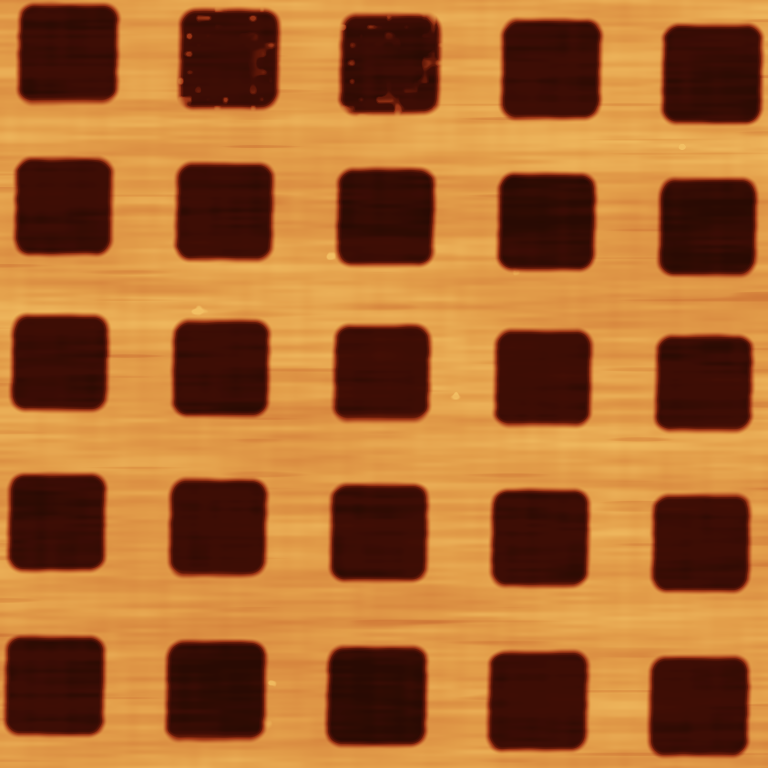
Write a WebGL 2 fragment shader that draws this pattern.

```glsl
#version 300 es
precision highp float;

uniform vec2 u_resolution;
out vec4 fragColor;

#define GRID_CENTER vec2(0.4974, 0.5143)
#define COLUMN_STEP vec2(0.2097, -0.0067)
#define ROW_STEP vec2(0.0043, 0.2057)
#define ROW_BEND vec2(0.0005, -0.0023)
#define PIT_HALF_SIZE 0.0612
#define PIT_CORNER 0.019
#define WALL_WIDTH 0.0065
#define FLOOR_LEVEL 0.15
#define TOP_LEVEL 0.895
#define SPECK_GRID 13.0
#define SPECK_CHANCE 0.05

float hash(vec2 p) {
    return fract(sin(dot(p, vec2(127.1, 311.7))) * 43758.5453);
}

float noise(vec2 p) {
    vec2 i = floor(p);
    vec2 f = fract(p);
    f = f * f * (3.0 - 2.0 * f);
    float low = mix(hash(i), hash(i + vec2(1.0, 0.0)), f.x);
    float high = mix(hash(i + vec2(0.0, 1.0)), hash(i + vec2(1.0, 1.0)), f.x);
    return mix(low, high, f.y);
}

float roundedBox(vec2 p, float halfSize, float radius) {
    vec2 q = abs(p) - halfSize + radius;
    return length(max(q, 0.0)) + min(max(q.x, q.y), 0.0) - radius;
}

// Height to colour: near black, rust, amber, pale gold
vec3 heatRamp(float h) {
    vec3 color = mix(vec3(0.11, 0.02, 0.005), vec3(0.16, 0.04, 0.01), smoothstep(0.0, 0.09, h));
    color = mix(color, vec3(0.24, 0.05, 0.02), smoothstep(0.09, 0.18, h));
    color = mix(color, vec3(0.37, 0.09, 0.03), smoothstep(0.18, 0.35, h));
    color = mix(color, vec3(0.63, 0.22, 0.09), smoothstep(0.35, 0.55, h));
    color = mix(color, vec3(0.83, 0.50, 0.23), clamp((h - 0.55) / 0.25, 0.0, 1.0));
    color = mix(color, vec3(0.89, 0.62, 0.29), clamp((h - 0.80) / 0.10, 0.0, 1.0));
    return mix(color, vec3(0.95, 0.75, 0.39), clamp((h - 0.90) / 0.10, 0.0, 1.0));
}

// Signed horizontal scan streaks, from broad bands to short dashes
float scanStreaks(vec2 p) {
    float bands = noise(p * vec2(2.5, 24.0) + 3.0) - 0.5;
    float lines = noise(p * vec2(5.0, 95.0) + 17.0) - 0.5;
    float dashes = noise(p * vec2(16.0, 190.0) + 41.0) - 0.5;
    return 0.4 * bands + 0.4 * lines + 0.25 * dashes;
}

// Rare bright grains, one candidate per grid cell
float specks(vec2 p) {
    vec2 cell = floor(p * SPECK_GRID);
    vec2 jitter = 0.25 + 0.5 * vec2(hash(cell + 5.3), hash(cell + 9.7));
    float radius = mix(0.004, 0.011, hash(cell + 2.9));
    float dist = length((p - (cell + jitter) / SPECK_GRID) * vec2(0.8, 1.2));
    float grain = smoothstep(radius, radius * 0.3, dist + 0.006 * (noise(p * 170.0) - 0.5));
    return grain * step(hash(cell + 31.0), SPECK_CHANCE);
}

void main() {
    vec2 uv = gl_FragCoord.xy / u_resolution;

    // Nearest pit on the slightly tilted and bent lattice
    vec2 cell = round(inverse(mat2(COLUMN_STEP, ROW_STEP)) * (uv - GRID_CENTER));
    vec2 center = GRID_CENTER + cell.x * COLUMN_STEP + cell.y * ROW_STEP
                + cell.y * cell.y * ROW_BEND;
    vec2 local = uv - center;
    local.x -= 0.02 * local.y;

    // Pit outline with a little wobble; outer rows are a touch larger
    float halfSize = PIT_HALF_SIZE + 0.0005 * cell.y * cell.y;
    float dist = roundedBox(local, halfSize, PIT_CORNER);
    dist += 0.0016 * (noise(uv * vec2(45.0, 85.0)) - 0.5);
    float surface = smoothstep(-WALL_WIDTH, WALL_WIDTH, dist);

    // Plateau
    float streaks = scanStreaks(uv);
    float weave = noise(uv * vec2(75.0, 18.0)) - 0.5;
    float cloud = noise(uv * 7.0 + 11.0) - 0.5;
    float plateau = TOP_LEVEL + 0.19 * streaks + 0.018 * weave + 0.04 * cloud;
    float scratch = smoothstep(0.80, 0.95, noise(uv * vec2(6.0, 110.0) + 73.0));
    plateau += 0.09 * specks(uv) - 0.06 * scratch;

    // Pit floor, with an uneven lower lip and debris in two upper pits
    float pitFloor = FLOOR_LEVEL + 0.17 * streaks + 0.03 * weave;
    pitFloor += 0.03 * (hash(cell + 7.0) - 0.5);
    float lip = smoothstep(0.014, 0.0, local.y + halfSize);
    pitFloor += 0.22 * lip * smoothstep(0.6, 1.0, hash(cell + 21.0));
    float worn = step(1.5, cell.y) * step(abs(cell.x + 0.5), 0.6);
    float nearWall = smoothstep(-0.045, -0.005, dist);
    float debris = smoothstep(0.66, 0.92, noise(uv * 85.0 + 13.0)) * nearWall;
    pitFloor += 0.36 * worn * debris;

    fragColor = vec4(heatRamp(mix(pitFloor, plateau, surface)), 1.0);
}
```
